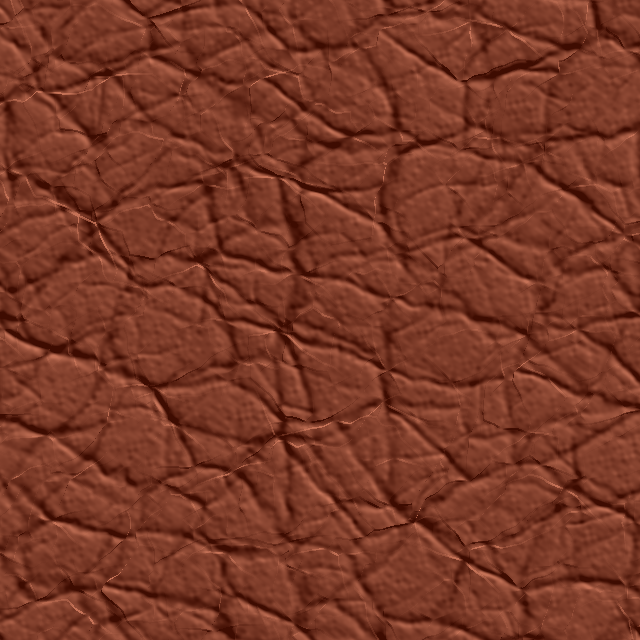
A WebGL 1 fragment shader for this texture:

```glsl
precision highp float;
// Reddish-brown creased leather lit from the upper right.

uniform vec2 u_resolution;

const vec3 DARK_LEATHER = vec3(0.38, 0.15, 0.09);
const vec3 LIGHT_LEATHER = vec3(0.72, 0.41, 0.31);
const vec2 LIGHT_DIR = vec2(0.5, 0.866);
const float BASE_TONE = 0.35;       // position of flat leather between dark and light
const float RELIEF = 0.72;          // strength of the slope shading
const float OCCLUSION = 0.32;       // darkening at the bottom of deep creases
const float CREASE_WIDTH = 0.0075;
const float SAMPLE_STEP = 0.0016;
const float GRAIN_SCALE = 130.0;
const float GRAIN_HEIGHT = 0.26;
const float MOTTLE = 0.16;

vec2 hash2(vec2 p) {
  vec3 q = fract(p.xyx * vec3(0.1031, 0.1030, 0.0973));
  q += dot(q, q.yzx + 33.33);
  return fract((q.xx + q.yz) * q.zy);
}

float valueNoise(vec2 p) {
  vec2 cell = floor(p);
  vec2 f = fract(p);
  f = f * f * (3.0 - 2.0 * f);
  float low = mix(hash2(cell).x, hash2(cell + vec2(1.0, 0.0)).x, f.x);
  float high = mix(hash2(cell + vec2(0.0, 1.0)).x, hash2(cell + 1.0).x, f.x);
  return mix(low, high, f.y);
}

vec2 rotate(vec2 p, float angle) {
  float c = cos(angle);
  float s = sin(angle);
  return vec2(c * p.x - s * p.y, s * p.x + c * p.y);
}

// Distance to the border between the two nearest cell centres.
float cellBorder(vec2 p) {
  vec2 cell = floor(p);
  vec2 nearest = vec2(9.0);
  vec2 second = vec2(9.0);
  for (int y = -1; y <= 1; y++) {
    for (int x = -1; x <= 1; x++) {
      vec2 id = cell + vec2(float(x), float(y));
      vec2 toCentre = id + 0.05 + 0.9 * hash2(id) - p;
      float d = dot(toCentre, toCentre);
      if (d < dot(nearest, nearest)) {
        second = nearest;
        nearest = toCentre;
      } else if (d < dot(second, second)) {
        second = toCentre;
      }
    }
  }
  float gap = dot(second, second) - dot(nearest, nearest);
  return 0.5 * gap / max(length(second - nearest), 0.001);
}

// A network of creases: a narrow groove inside a soft, wide hollow.
float creases(vec2 p, float angle, vec2 scale, float width, float seed) {
  float d = cellBorder(rotate(p, angle) * scale + seed);
  d /= 0.5 * (scale.x + scale.y) * width;
  float strength = 0.5 + 0.75 * valueNoise(p * 9.0 + seed);
  return strength * (0.8 * exp(-d * d) + 0.3 * exp(-d * d / 8.0));
}

// Layered sines bend the creases, noise roughens them.
vec2 warp(vec2 p) {
  vec2 bend = 0.014 * sin(p.yx * vec2(11.0, 9.0) + vec2(0.6, 2.1));
  bend += 0.006 * sin(p.yx * vec2(27.0, 31.0) + p * 13.0);
  vec2 rough = vec2(valueNoise(p * 42.0), valueNoise(p * 42.0 + 71.0)) - 0.5;
  return p + bend + 0.009 * rough;
}

float leatherHeight(vec2 p) {
  vec2 q = warp(p);
  float depth = creases(q, 0.25, vec2(6.2, 8.8), CREASE_WIDTH, 13.0);
  depth += 0.8 * creases(q, 0.75, vec2(8.6, 6.8), CREASE_WIDTH, 47.0);
  depth += 0.42 * creases(q, -0.35, vec2(12.0, 14.5), CREASE_WIDTH * 0.8, 83.0);
  float grain = valueNoise(rotate(p, 0.6) * GRAIN_SCALE) - 0.5;
  grain += 0.7 * (valueNoise(rotate(p, 1.1) * GRAIN_SCALE * 0.5 + 29.0) - 0.5);
  return GRAIN_HEIGHT * grain - depth;
}

void main() {
  vec2 p = gl_FragCoord.xy / u_resolution.y;

  // Slope towards the light
  float behind = leatherHeight(p - LIGHT_DIR * SAMPLE_STEP);
  float ahead = leatherHeight(p + LIGHT_DIR * SAMPLE_STEP);
  float slope = (behind - ahead) * CREASE_WIDTH / (2.0 * SAMPLE_STEP);
  float height = 0.5 * (behind + ahead);

  // Relief, crease shadow and uneven dye
  float tone = BASE_TONE + RELIEF * slope;
  tone += OCCLUSION * min(height + 0.5, 0.0);
  tone += MOTTLE * (valueNoise(p * 75.0 + 17.0) - 0.5);
  tone += 0.5 * MOTTLE * (valueNoise(p * 6.0 + 5.0) - 0.5);
  tone = clamp(tone, -0.4, 1.15);

  gl_FragColor = vec4(mix(DARK_LEATHER, LIGHT_LEATHER, tone), 1.0);
}
```
